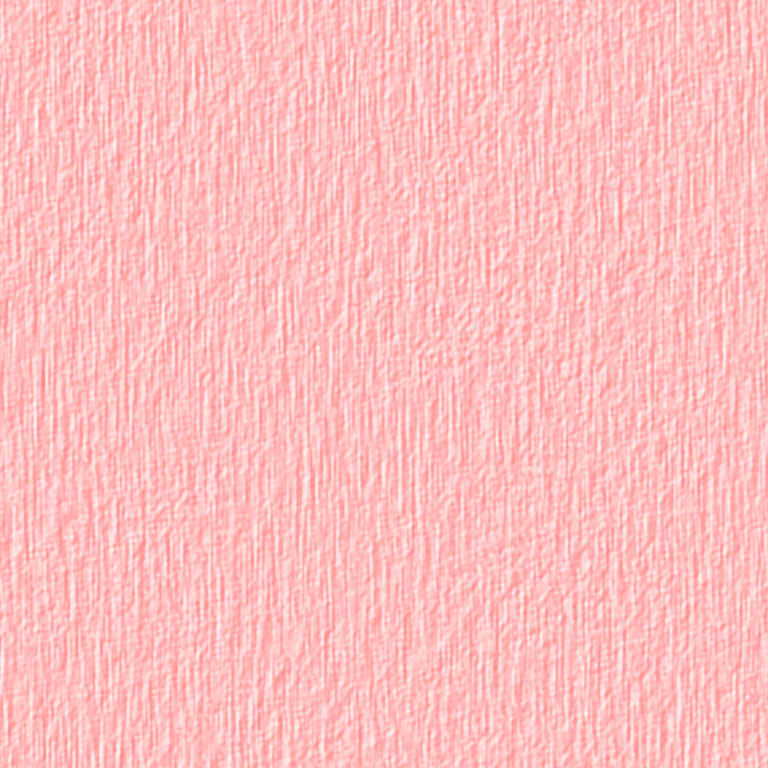
Reproduce this texture procedurally as a WebGL 1 fragment shader.

```glsl
precision highp float;
// Pink fibrous paper: fine upright strands over a small lumpy grain.
// Both form one height field, which is embossed by a light from the upper
// left: the height difference along the light picks a tint of pink.

uniform vec2 u_resolution;

#define STRANDS 185.0       // coarse strands across the canvas
#define FINE_STRANDS 285.0  // thin strands across the canvas
#define STRAND_KNOTS 17.0   // height changes along one strand
#define GRAIN 175.0         // paper lumps across the canvas
#define WRINKLES 70.0       // broader lumps across the canvas
#define PATCHES 9.0         // areas richer in strands or in grain
#define WANDER 0.003        // sideways drift of the strands
#define RELIEF 0.0036       // distance between the two embossed heights
#define CONTRAST 1.08
#define MID_TONE 0.49
#define SHADOW_PINK vec3(1.0, 0.50, 0.50)
#define LIGHT_PINK vec3(1.0, 1.0, 1.0)

float hash(vec2 p) {
  return fract(sin(dot(p, vec2(127.1, 311.7))) * 43758.5453);
}

float valueNoise(vec2 p) {
  vec2 cell = floor(p);
  vec2 f = fract(p);
  f = f * f * (3.0 - 2.0 * f);
  float low = mix(hash(cell), hash(cell + vec2(1.0, 0.0)), f.x);
  float high = mix(hash(cell + vec2(0.0, 1.0)), hash(cell + 1.0), f.x);
  return mix(low, high, f.y);
}

// Height along one strand; a random shift keeps its neighbours out of step.
float strand(float column, float y) {
  y += 37.0 * hash(vec2(column, 5.3));
  float knot = floor(y);
  return mix(hash(vec2(column, knot)), hash(vec2(column, knot + 1.0)),
             smoothstep(0.0, 1.0, y - knot));
}

float strands(vec2 p) {
  float column = floor(p.x);
  return mix(strand(column, p.y), strand(column + 1.0, p.y),
             smoothstep(0.0, 1.0, p.x - column));
}

float paperHeight(vec2 p) {
  float drift = valueNoise(p * vec2(14.0, 11.0) + 40.0) - 0.5;
  vec2 q = p + vec2(WANDER * drift, 0.0);
  float coarse = strands(q * vec2(STRANDS, STRAND_KNOTS));
  float fine = strands(q * vec2(FINE_STRANDS, 1.8 * STRAND_KNOTS) + 400.0);

  // Turned lattice, so that the lumps do not line up with the strands
  vec2 turned = mat2(0.8, 0.6, -0.6, 0.8) * p;
  float lumps = 0.42 * valueNoise(turned * GRAIN + 90.0)
              + 0.45 * valueNoise(turned * WRINKLES + 250.0);

  float patchiness = valueNoise(p * PATCHES + 17.0);
  float fibrous = mix(0.8, 1.2, patchiness);
  return fibrous * (0.45 * coarse + 0.3 * fine) + (2.0 - fibrous) * lumps;
}

void main() {
  vec2 p = gl_FragCoord.xy / min(u_resolution.x, u_resolution.y);
  vec2 halfStep = 0.5 * RELIEF * normalize(vec2(1.0, -0.6));
  float slope = paperHeight(p + halfStep) - paperHeight(p - halfStep);

  // Ease off the steepest slopes, so that few spots turn white or red
  slope *= inversesqrt(1.0 + 5.0 * slope * slope);
  float tone = clamp(MID_TONE + CONTRAST * slope, 0.0, 1.0);
  gl_FragColor = vec4(mix(SHADOW_PINK, LIGHT_PINK, tone), 1.0);
}
```
